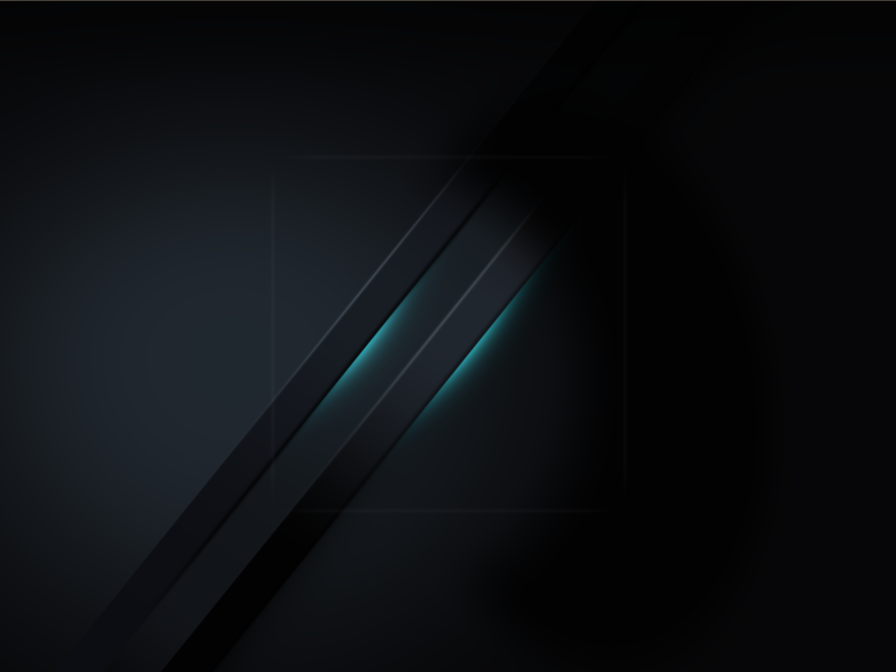
This background is drawn by a WebGL 1 fragment shader. Its source:

```glsl
precision highp float;
// Dark backdrop with diagonal layered bands, teal edge glows and a faint square frame.
uniform vec2 u_resolution;

// Coverage of the side where d is positive, with a soft edge
float side(float d) {
  float w = 0.8 / u_resolution.y + 0.0006;
  return smoothstep(-w, w, d);
}

float bell(float x, float width) {
  x /= width;
  return exp(-x * x);
}

// Teal light spilling from one side of a band edge
vec3 edgeGlow(float d, float t, float halfLength) {
  float spill = side(d) * exp(-max(d, 0.0) / 0.012);
  float along = bell(t, halfLength);
  return spill * along * mix(vec3(0.03, 0.34, 0.38), vec3(0.12, 0.60, 0.63), along);
}

// Wide pool of slate light on the left
vec3 backdrop(vec2 p) {
  vec2 q = p - vec2(0.347, 0.47);
  q /= vec2(0.43, q.y < 0.0 ? 0.42 : 0.33);
  float pool = exp(-pow(dot(q, q), 1.4));
  return vec3(0.027, 0.028, 0.034) + pool * vec3(0.100, 0.128, 0.150);
}

// Black crescent curving around the right of the frame
float crescent(vec2 p) {
  vec2 outer = p - vec2(0.868 - 0.1 * (p.y - 0.427), 0.427);
  float body = 1.0 - smoothstep(0.78, 1.08, length(outer / vec2(0.295, 0.451)));
  float hollow = length((p - vec2(0.608, 0.427)) / vec2(0.3125, 0.365));
  return body * smoothstep(0.65, 1.08, hollow);
}

// Thin frame outline, fading towards its corners
float frameLine(vec2 p) {
  vec2 q = abs(p - vec2(0.668, 0.503)) - vec2(0.262, 0.263);
  float vertical = bell(q.x, 0.003) * smoothstep(0.0, 0.07, -q.y);
  float horizontal = bell(q.y, 0.003) * smoothstep(0.0, 0.07, -q.x);
  return max(vertical, horizontal);
}

void main() {
  vec2 p = gl_FragCoord.xy / u_resolution.y;
  // s runs across the bands, t runs up along them
  float s = dot(p, vec2(0.7785, -0.6277));
  float t = dot(p, vec2(0.6277, 0.7785));
  float a = s - 0.063;
  float b = s - 0.120;
  float c = s - 0.1865;
  float d = s - 0.246;

  vec3 ground = backdrop(p);
  vec3 color = ground;

  // Three overlapping bands, each brightest near its middle
  float lit = bell(t - 0.77, 0.27);
  vec3 first = mix(vec3(0.047, 0.052, 0.073), vec3(0.095, 0.115, 0.140), lit);
  vec3 second = mix(vec3(0.065, 0.076, 0.093), vec3(0.105, 0.135, 0.158), lit);
  second *= smoothstep(-0.05, 0.25, t);
  vec3 third = vec3(0.118, 0.140, 0.172) * smoothstep(0.40, 0.80, t);
  third = mix(third, vec3(0.06, 0.06, 0.07), smoothstep(0.88, 1.06, t)) + 0.008;
  color = mix(color, first, side(a));
  color = mix(color, second, side(b));
  color = mix(color, third, side(c));

  // Ground beyond the last band lies in its shade
  float shade = 1.0 - 0.5 * exp(-max(d, 0.0) / 0.03) * (1.0 - 0.6 * lit);
  color = mix(color, ground * shade * 0.88, side(d));

  // Dark creases, then pale rims on the alternate edges
  color *= 1.0 - 0.65 * bell(b + 0.002, 0.004) * smoothstep(0.15, 0.4, t);
  color *= 1.0 - 0.45 * bell(d + 0.002, 0.004);
  color += vec3(0.13, 0.14, 0.15) * bell(a, 0.0022) * bell(t - 0.80, 0.21);
  color += vec3(0.13, 0.14, 0.14) * bell(c, 0.0025) * bell(t - 0.83, 0.23);

  // Bands sink into the dark at their upper end
  color *= 1.0 - 0.8 * side(a) * side(-d) * smoothstep(0.96, 1.12, t);
  color = mix(color, vec3(0.006, 0.006, 0.008), crescent(p));

  color += edgeGlow(b, t - 0.72, 0.105);
  color += edgeGlow(d, t - 0.815, 0.125);
  color += vec3(0.022, 0.021, 0.023) * frameLine(p);

  // Darkened top with a hairline along the border
  color *= 1.0 - 0.4 * smoothstep(0.85, 1.0, p.y);
  color += vec3(0.26, 0.24, 0.20) * smoothstep(0.9975, 0.9990, p.y);
  gl_FragColor = vec4(color, 1.0);
}
```
